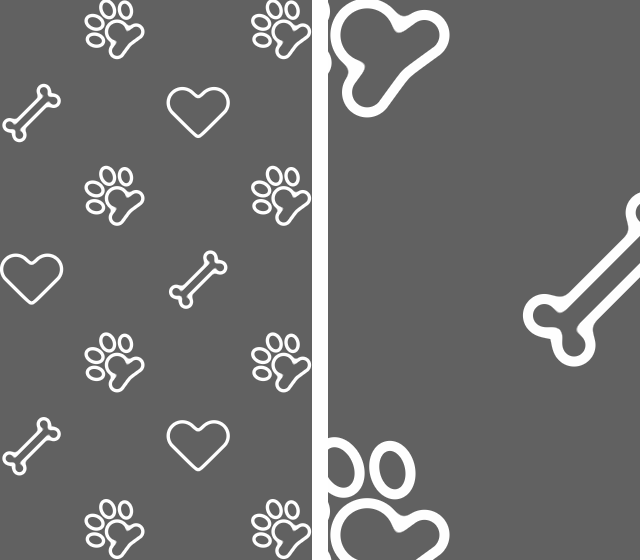
Left: the whole. Right: its middle third, enlarged.
Give the GLSL for this pattern, as a Shadertoy shader.

```glsl
// Outlined paws, bones and hearts on plain grey, drawn as stroked distance fields.
// Paws fill one square lattice; bones and hearts alternate like a checkerboard
// on a second lattice, shifted half a period. Every motif is folded by symmetry.

const float UNITS = 768.0;                      // design units per canvas height
const float PERIOD = 228.5;                     // lattice spacing
const vec2 PAW_ORIGIN = vec2(157.7, 40.7);      // first paw, from the top left
const vec2 CHARM_ORIGIN = vec2(43.3, 155.0);    // first bone, from the top left
const float HALF_STROKE = 2.3;
const vec3 GROUND = vec3(0.38);
const vec3 INK = vec3(0.995);

const vec2 TOE_INNER = vec2(-26.9, 12.7);       // toe centres: along, across paw axis
const vec2 TOE_OUTER = vec2(-8.8, 29.1);
const vec2 TOE_INNER_RADII = vec2(12.0, 8.8);
const vec2 TOE_OUTER_RADII = vec2(11.2, 8.1);
const float TOE_INNER_TILT = -0.37;
const float TOE_OUTER_TILT = -0.56;
const float HEART_RADIUS = 19.3;
const vec2 HEART_LOBE = vec2(21.9, -14.2);
const float HEART_ROUNDING = 3.0;
const vec2 BONE_SHAFT = vec2(35.0, 6.7);        // half length, half width
const vec2 BONE_KNOB = vec2(33.2, 9.6);
const float BONE_KNOB_RADIUS = 7.5;

const float DIAG = 0.70710678;

float smoothUnion(float a, float b, float k) {
    float h = max(k - abs(a - b), 0.0) / k;
    return min(a, b) - 0.25 * k * h * h;
}

float boxDistance(vec2 p, vec2 halfSize) {
    vec2 q = abs(p) - halfSize;
    return length(max(q, 0.0)) + min(max(q.x, q.y), 0.0);
}

float segmentDistance(vec2 p, vec2 a, vec2 b) {
    vec2 ab = b - a;
    return length(p - a - ab * clamp(dot(p - a, ab) / dot(ab, ab), 0.0, 1.0));
}

// Ellipse with its first radius turned by tilt (first-order distance)
float ellipseDistance(vec2 p, vec2 radii, float tilt) {
    vec2 axis = vec2(cos(tilt), sin(tilt));
    vec2 q = vec2(dot(p, axis), dot(p, vec2(-axis.y, axis.x)));
    float k = length(q / radii);
    return k * (k - 1.0) / max(length(q / (radii * radii)), 1e-4);
}

// Signed distances; y points down, each motif is centred near its origin
float paw(vec2 p) {
    vec2 q = vec2(p.x + p.y, abs(p.x - p.y)) * DIAG;
    float heel = length(q - vec2(4.0, 0.0)) - 14.5;
    vec2 soft = vec2(q.x, sqrt(q.y * q.y + 6.0));
    float lobes = segmentDistance(soft, vec2(19.5, 0.0), vec2(22.5, 18.6)) - 9.2;
    float pad = smoothUnion(heel, lobes, 6.0);
    float toes = min(ellipseDistance(q - TOE_INNER, TOE_INNER_RADII, TOE_INNER_TILT),
                     ellipseDistance(q - TOE_OUTER, TOE_OUTER_RADII, TOE_OUTER_TILT));
    return min(pad, toes);
}

float bone(vec2 p) {
    vec2 q = abs(vec2(p.y - p.x, p.x + p.y)) * DIAG;
    float knob = length(q - BONE_KNOB) - BONE_KNOB_RADIUS;
    return smoothUnion(boxDistance(q, BONE_SHAFT), knob, 6.0);
}

float heart(vec2 p) {
    // The softened fold rounds both the tip and the notch
    float side = sqrt(p.x * p.x + HEART_ROUNDING * HEART_ROUNDING);
    vec2 q = vec2(side, p.y) - HEART_LOBE;
    vec2 strip = vec2(q.x + q.y, max(q.x - q.y, 0.0)) * DIAG;
    float slope = length(vec2(p.x / side, 1.0)) * DIAG;
    return (length(strip) - HEART_RADIUS) / slope;
}

void mainImage(out vec4 fragColor, in vec2 fragCoord) {
    float pixel = UNITS / iResolution.y;
    vec2 p = vec2(fragCoord.x, iResolution.y - fragCoord.y) * pixel;

    // Paw lattice
    vec2 pawPos = p - PAW_ORIGIN;
    pawPos -= PERIOD * floor(pawPos / PERIOD + 0.5);

    // Alternating bone and heart lattice
    vec2 charmPos = p - CHARM_ORIGIN;
    vec2 cell = floor(charmPos / PERIOD + 0.5);
    charmPos -= PERIOD * cell;
    bool isBone = mod(cell.x + cell.y, 2.0) < 0.5;
    float charm = isBone ? bone(charmPos) : heart(charmPos);

    // Stroke the outlines with a one-pixel soft edge
    float stroke = min(abs(paw(pawPos)), abs(charm)) - HALF_STROKE;
    float coverage = clamp(0.5 - stroke / pixel, 0.0, 1.0);
    fragColor = vec4(mix(GROUND, INK, coverage), 1.0);
}
```
